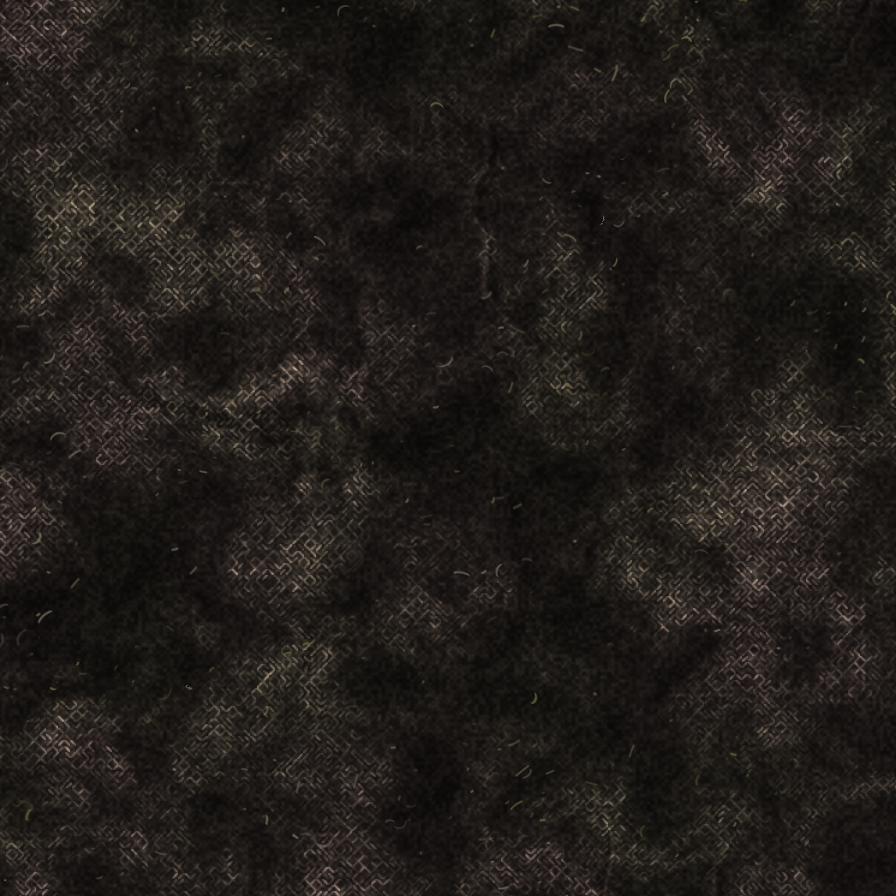
Give the GLSL for this texture, as a three.js fragment shader.

```glsl
#define BLOTCH_SCALE 6.0
#define WISP_SCALE 20.0
#define WEAVE_CELLS 150.0
#define GRAIN_SCALE 250.0
#define FLECK_CELLS 46.0
#define FLECK_SHARE 0.6
#define BASE_TONE 0.107
#define CONTRAST 0.45
#define PLUM vec3(1.03, 0.86, 0.80)
#define OLIVE vec3(0.99, 0.89, 0.75)
#define FLECK_PALE vec3(0.54, 0.51, 0.45)
#define FLECK_YELLOW vec3(0.47, 0.45, 0.26)

varying vec2 vUv;

float hash(vec2 p) {
  vec3 q = fract(p.xyx * 0.1031);
  q += dot(q, q.yzx + 33.33);
  return fract((q.x + q.y) * q.z);
}

float valueNoise(vec2 p) {
  vec2 cell = floor(p);
  vec2 f = fract(p);
  f = f * f * (3.0 - 2.0 * f);
  float low = mix(hash(cell), hash(cell + vec2(1.0, 0.0)), f.x);
  float high = mix(hash(cell + vec2(0.0, 1.0)), hash(cell + 1.0), f.x);
  return mix(low, high, f.y);
}

// Layered noise, centred on zero with a spread close to one
float cloud(vec2 p) {
  float sum = 0.0;
  float weight = 0.5;
  for (int i = 0; i < 5; i++) {
    sum += weight * (valueNoise(p) - 0.5);
    p = mat2(0.8, 0.6, -0.6, 0.8) * p * 2.03 + 17.3;
    weight *= 0.6;
  }
  return sum * 7.2;
}

// Maze of short diagonal threads, mostly alternating in direction
float weave(vec2 p) {
  vec2 cell = floor(p);
  vec2 f = fract(p);
  float parity = mod(cell.x + cell.y, 2.0);
  float flipped = step(mix(0.7, 0.3, parity), hash(cell + 5.0));
  float across = mix(abs(f.x - f.y), abs(f.x + f.y - 1.0), flipped);
  float thread = 1.0 - smoothstep(0.05, 0.55, across);
  return thread * (0.3 + 1.4 * hash(cell + 31.0));
}

// Small bent glints; x is strength, y is yellowness
vec2 flecks(vec2 p, float clump) {
  vec2 result = vec2(0.0);
  for (int j = -1; j <= 1; j++) {
    for (int i = -1; i <= 1; i++) {
      vec2 cell = floor(p) + vec2(float(i), float(j));
      vec2 centre = cell + vec2(hash(cell + 3.1), hash(cell + 47.7));
      float angle = mix(-0.7, 1.5, hash(cell + 71.3));
      float c = cos(angle);
      float s = sin(angle);
      vec2 q = mat2(c, -s, s, c) * (p - centre);
      float size = hash(cell + 91.9);
      q.y -= (hash(cell + 13.7) - 0.5) * 3.5 * q.x * q.x;
      float reach = mix(0.03, 0.36, size * size * size);
      float d = length(vec2(max(abs(q.x) - reach, 0.0), q.y));
      float present = step(hash(cell + 23.3), FLECK_SHARE * clump);
      float glow = present * (1.0 - smoothstep(0.0, 0.11, d));
      glow *= mix(0.25, 1.0, pow(hash(cell + 57.1), 2.0));
      if (glow > result.x) result = vec2(glow, hash(cell + 83.0));
    }
  }
  return result;
}

// Thin upright folds: a dark line with a lighter lip
float crease(vec2 p) {
  float field = valueNoise(p * vec2(8.0, 2.5) + 40.0) - 0.5 + 0.035 * cloud(p * 14.0);
  float dark = 1.0 - smoothstep(0.0, 0.035, abs(field));
  float lip = 1.0 - smoothstep(0.0, 0.03, abs(field - 0.045));
  float area = smoothstep(0.62, 0.78, valueNoise(p * 4.0 + 63.0));
  return area * (0.8 * lip - 0.7 * dark);
}

void main() {
  vec2 drift = vec2(valueNoise(vUv * 11.0), valueNoise(vUv * 11.0 + 30.0)) - 0.5;
  vec2 warped = vUv + drift * 0.06;

  // Broad stains and finer wisps
  float blotch = cloud(warped * BLOTCH_SCALE + 3.0);
  float wisp = cloud(warped * WISP_SCALE + 11.0);

  // Cloth shows best where the stain is light
  float worn = smoothstep(-0.5, 2.0, blotch + 0.8 * wisp);
  float cloth = weave((vUv + drift * 0.004) * WEAVE_CELLS) - 0.38;
  float grain = valueNoise(vUv * GRAIN_SCALE) - 0.5;

  float level = 0.5 * blotch + 0.46 * wisp + crease(vUv);
  level += cloth * mix(0.25, 1.4, worn) + grain * 1.8;
  float tone = BASE_TONE * exp(CONTRAST * level);

  // Plum and olive tints
  float oliveShare = smoothstep(0.2, 0.8, valueNoise(warped * 8.0 + 90.0) + 0.05 * wisp);
  vec3 color = tone * mix(PLUM, OLIVE, oliveShare);

  // Glints gather in clumps
  float clump = smoothstep(0.35, 0.8, valueNoise(warped * 8.0 + 120.0) + 0.06 * wisp);
  vec2 glint = flecks(vUv * FLECK_CELLS + drift, 0.12 + clump);
  float yellowness = smoothstep(0.2, 0.8, mix(glint.y, oliveShare, 0.5));
  color = mix(color, mix(FLECK_PALE, FLECK_YELLOW, yellowness), glint.x * 0.75);

  gl_FragColor = vec4(color, 1.0);
}
```
